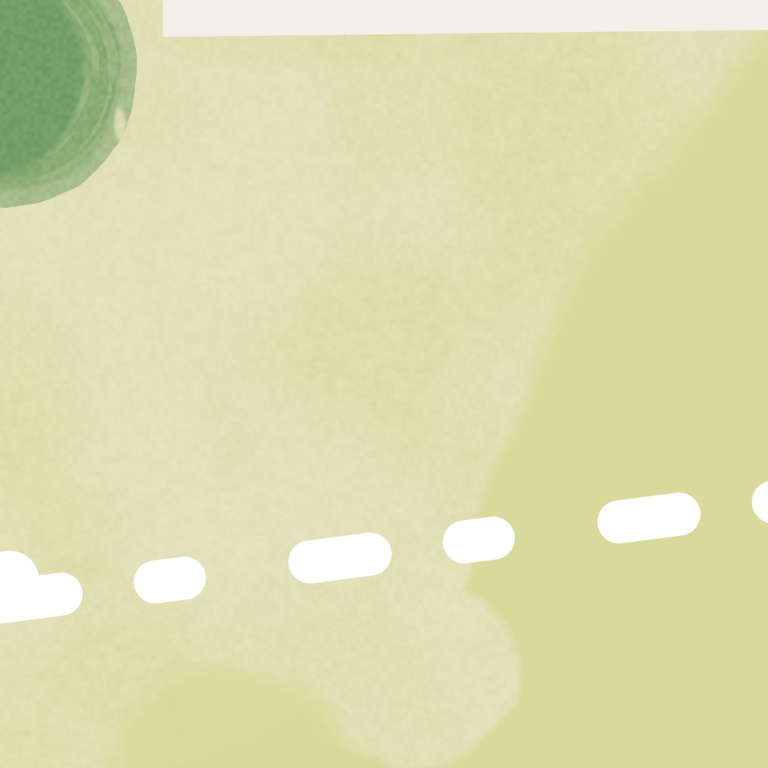
Write a WebGL 2 fragment shader that draws this background.

```glsl
#version 300 es
precision highp float;
// Watercolour wash in pale olive with a green painted stone, a pale panel and a dashed trail.

uniform vec2 u_resolution;
out vec4 outColor;

// Colours
const vec3 PAPER_LIGHT = vec3(0.893, 0.885, 0.740);
const vec3 WASH_MID    = vec3(0.872, 0.867, 0.672);
const vec3 WASH_DEEP   = vec3(0.848, 0.850, 0.605);
const vec3 PANEL       = vec3(0.948, 0.933, 0.914);
const vec3 DASH        = vec3(1.0);
const vec3 STONE_RIM   = vec3(0.655, 0.740, 0.545);
const vec3 STONE_BODY  = vec3(0.540, 0.675, 0.450);
const vec3 STONE_CORE  = vec3(0.450, 0.620, 0.405);

// Layout, in canvas units
const vec2  PANEL_CORNER = vec2(0.212, 0.952);
const float PANEL_SLOPE  = 0.0115;
const vec2  TRAIL_ORIGIN = vec2(0.4427, 0.2734);
const vec2  TRAIL_DIR    = vec2(0.9917, 0.1284);
const float TRAIL_PERIOD = 0.4057;
const float SHORT_OFFSET = 0.1823;
const float DASH_RADIUS  = 0.0280;
const float LONG_HALF    = 0.0395;
const float SHORT_HALF   = 0.0190;
const vec2  STONE_CENTRE = vec2(0.006, 0.909);
const vec2  STONE_RADII  = vec2(0.172, 0.180);
const float GRAIN        = 0.022;

float hash(vec2 p) {
    vec3 q = fract(p.xyx * 0.1031);
    q += dot(q, q.yzx + 33.33);
    return fract((q.x + q.y) * q.z);
}

float noise(vec2 p) {
    vec2 i = floor(p), f = fract(p);
    f = f * f * (3.0 - 2.0 * f);
    return mix(mix(hash(i), hash(i + vec2(1, 0)), f.x),
               mix(hash(i + vec2(0, 1)), hash(i + vec2(1, 1)), f.x), f.y);
}

float fbm(vec2 p) {
    float sum = 0.0, amp = 0.5;
    for (int i = 0; i < 4; i++) {
        sum += amp * noise(p);
        p = mat2(1.6, 1.2, -1.2, 1.6) * p + 17.3;
        amp *= 0.5;
    }
    return sum / 0.9375;
}

// Approximate signed distance to an ellipse
float ellipse(vec2 p, vec2 centre, vec2 radii) {
    return (length((p - centre) / radii) - 1.0) * min(radii.x, radii.y);
}

// Soft patch: 1 at the centre, 0 outside
float patchMask(vec2 p, vec2 centre, vec2 radii) {
    return 1.0 - smoothstep(0.45, 1.15, length((p - centre) / radii));
}

float capsule(vec2 p, float halfLength) {
    return length(vec2(max(abs(p.x) - halfLength, 0.0), p.y)) - DASH_RADIUS;
}

float repeatCentred(float x, float period) {
    return x - period * round(x / period);
}

vec3 wash(vec2 uv) {
    vec2 warp = vec2(fbm(uv * 9.0 + 40.0), fbm(uv * 9.0 + 80.0)) - 0.5;
    vec2 p = uv + 0.045 * warp;

    // Mottled pale ground with faint stains
    float mid = 0.10 + 0.60 * smoothstep(0.38, 0.72, fbm(uv * 6.0 + 7.0));
    mid += 0.75 * patchMask(p, vec2(0.49, 0.58), vec2(0.14, 0.14));
    mid += 0.65 * patchMask(p, vec2(0.02, 0.46), vec2(0.10, 0.17));
    mid += 0.45 * patchMask(p, vec2(0.11, 0.31), vec2(0.09, 0.08));
    mid += 0.60 * patchMask(p, vec2(0.08, 0.05), vec2(0.22, 0.16));
    mid += 0.50 * patchMask(p, vec2(0.42, 0.97), vec2(0.45, 0.06));
    mid += 0.45 * smoothstep(0.20, 0.0, abs(p.x - 0.60 - 0.4 * (p.y - 0.55))) * smoothstep(0.35, 0.6, p.y);
    vec3 color = mix(PAPER_LIGHT, WASH_MID, clamp(mid, 0.0, 1.0));

    // Deep wash: curved right bank around a pale tongue, and a low mound
    float t = p.y - 0.25;
    float bank = 0.605 + 0.17 * t + 0.54 * t * t - 2.0 * max(0.18 - p.y, 0.0);
    float pale = min(p.x - bank, ellipse(p, vec2(0.53, 0.13), vec2(0.148, 0.12)));
    float softness = mix(0.007, 0.055, smoothstep(0.25, 0.9, uv.y));
    float deep = smoothstep(-softness, softness, pale);
    float mound = ellipse(p, vec2(0.30, 0.0), vec2(0.16, 0.145));
    deep = max(deep, 0.85 * (1.0 - smoothstep(-0.03, 0.015, mound)));
    color = mix(color, WASH_DEEP, deep);

    // Paper grain, fainter under the deep wash
    float grain = noise(uv * 110.0) + noise(uv * 240.0) - 1.0;
    return color + GRAIN * grain * (1.0 - 0.8 * deep) * vec3(0.7, 0.7, 1.3);
}

vec3 paintStone(vec3 color, vec2 uv, float px) {
    float rough = fbm(uv * 28.0) - 0.5;
    float edge = ellipse(uv, STONE_CENTRE, STONE_RADII) + 0.008 * rough;
    float body = edge + 0.022 + 0.020 * rough;
    float core = ellipse(uv, vec2(0.0, 0.91), vec2(0.105, 0.135)) + 0.014 * rough;
    float streak = smoothstep(0.55, 0.75, noise(vec2(edge * 210.0, uv.y * 14.0)));
    vec3 paint = mix(STONE_RIM, STONE_BODY, 1.0 - smoothstep(-0.008, 0.008, body));
    paint = mix(paint, STONE_RIM, 0.55 * streak);
    paint = mix(paint, STONE_CORE, 1.0 - smoothstep(-0.008, 0.008, core));
    paint = mix(paint, PAPER_LIGHT, 0.8 * patchMask(uv, vec2(0.156, 0.838), vec2(0.009, 0.026)));
    paint += 0.05 * (noise(uv * 190.0) - 0.5);
    return mix(color, paint, 1.0 - smoothstep(-px, px, edge));
}

void main() {
    vec2 uv = gl_FragCoord.xy / u_resolution;
    float px = 0.8 / min(u_resolution.x, u_resolution.y);
    vec3 color = paintStone(wash(uv), uv, px);

    // Panel with a slightly tilted lower edge
    vec2 q = uv - PANEL_CORNER;
    float panel = min(q.x, q.y - PANEL_SLOPE * q.x);
    color = mix(color, PANEL, smoothstep(-px, px, panel));

    // Trail of alternating long and short dashes, with a rounded bump at its start
    vec2 d = uv - TRAIL_ORIGIN;
    vec2 along = vec2(dot(d, TRAIL_DIR), dot(d, vec2(-TRAIL_DIR.y, TRAIL_DIR.x)));
    float longDash = capsule(vec2(repeatCentred(along.x, TRAIL_PERIOD), along.y), LONG_HALF);
    float shortDash = capsule(vec2(repeatCentred(along.x - SHORT_OFFSET, TRAIL_PERIOD), along.y), SHORT_HALF);
    float bump = length(uv - vec2(0.012, 0.244)) - 0.039;
    float trail = min(min(longDash, shortDash), bump);
    color = mix(color, DASH, 1.0 - smoothstep(-px, px, trail));

    outColor = vec4(color, 1.0);
}
```
